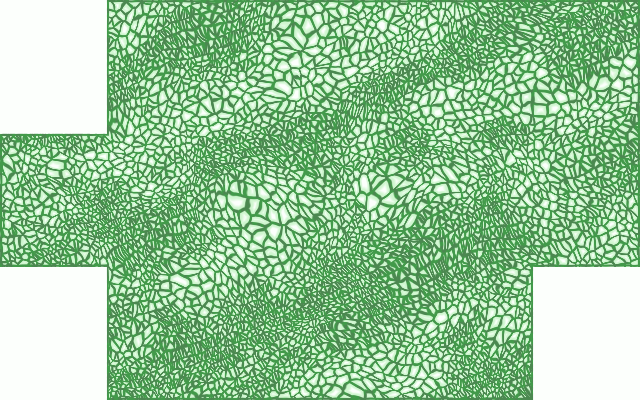
A Shadertoy shader for this pattern:

```glsl
// A stepped sheet filled with a net of fine green cells on white.
// Seeds of a Voronoi net lie in rows along a warped, tilted flow; where the
// density field is high a row gets more seeds, so its cells turn long and thin.

const vec3 PAPER = vec3(0.99, 1.0, 0.99);
const vec3 PALE = vec3(0.81, 0.965, 0.81);
const vec3 LEAF = vec3(0.26, 0.605, 0.29);
const vec3 MOSS = vec3(0.295, 0.535, 0.315);

const vec2 CELL = vec2(0.0195, 0.0245);  // grid step along and across a row
const float HALF_LINE = 0.0027;
const float TILT = 0.42;

vec2 hash22(vec2 p) {
    vec3 q = fract(p.xyx * vec3(0.1031, 0.1030, 0.0973));
    q += dot(q, q.yzx + 33.33);
    return fract((q.xx + q.yz) * q.zy);
}

// Smooth value noise with two independent channels
vec2 noise2(vec2 p) {
    vec2 i = floor(p), f = fract(p);
    f = f * f * (3.0 - 2.0 * f);
    return mix(mix(hash22(i), hash22(i + vec2(1, 0)), f.x),
               mix(hash22(i + vec2(0, 1)), hash22(i + vec2(1, 1)), f.x), f.y);
}

vec2 warp(vec2 p, float freq, float amount) {
    return p + amount * (noise2(p * freq + 40.0) - 0.5);
}

// Crowding of the rows: diagonal bands broken up by streaks and patches
float crowding(vec2 p) {
    float band = 0.5 + 0.5 * cos(6.2832 * (p.y - 0.25) / 0.37);
    float streak = noise2(p * vec2(3.5, 13.0) + 20.0).x;
    float patches = noise2(p * 9.0 + 70.0).y;
    float calm = smoothstep(0.38, 0.58, p.y);
    return 0.22 * band + 0.48 * streak + 0.3 * patches - 0.15 * calm;
}

// Number of seeds in a grid cell, 0 to 3
int seedCount(vec2 cell) {
    float m = smoothstep(0.34, 0.64, crowding((cell + 0.5) * CELL));
    vec2 r = hash22(cell + 311.0);
    if (r.y < 0.13 * (1.0 - m)) return 0;
    return 1 + int(min(2.0, 1.9 * m + 1.1 * r.x));
}

vec2 seedPoint(vec2 cell, int k, int n) {
    vec2 r = hash22(cell + 57.0 * float(k + 1)) - 0.5;
    float x = (float(k) + 0.5 + 0.85 * r.x) / float(n);
    float y = 0.5 + r.y * (n > 2 ? 0.35 : 0.9);
    return (cell + vec2(x, y)) * CELL;
}

// Distance to the nearest wall between Voronoi cells
float netDistance(vec2 p) {
    vec2 home = floor(p / CELL);
    vec2 nearest = vec2(9.0);
    for (int j = -2; j <= 2; j++)
    for (int i = -2; i <= 2; i++) {
        vec2 cell = home + vec2(i, j);
        int n = seedCount(cell);
        for (int k = 0; k < n; k++) {
            vec2 s = seedPoint(cell, k, n) - p;
            if (dot(s, s) < dot(nearest, nearest)) nearest = s;
        }
    }
    float wall = 1.0;
    for (int j = -2; j <= 2; j++)
    for (int i = -2; i <= 2; i++) {
        vec2 cell = home + vec2(i, j);
        int n = seedCount(cell);
        for (int k = 0; k < n; k++) {
            vec2 s = seedPoint(cell, k, n) - p;
            vec2 gap = s - nearest;
            if (dot(gap, gap) > 1e-8)
                wall = min(wall, dot(0.5 * (s + nearest), normalize(gap)));
        }
    }
    return wall;
}

float box(vec2 p, vec2 lo, vec2 hi) {
    vec2 d = abs(p - 0.5 * (lo + hi)) - 0.5 * (hi - lo);
    return length(max(d, 0.0)) + min(max(d.x, d.y), 0.0);
}

// Signed distance to the stepped sheet, w is the canvas width
float sheet(vec2 p, float w) {
    float trunk = box(p, vec2(w / 6.0, 0.0), vec2(w * 5.0 / 6.0, 1.0));
    float arm = box(p, vec2(0.0, 0.333), vec2(w, 0.666));
    float head = box(p, vec2(w / 6.0, 0.333), vec2(w, 1.0));
    return min(trunk, min(arm, head));
}

void mainImage(out vec4 fragColor, in vec2 fragCoord) {
    vec2 p = fragCoord / iResolution.y;
    float soft = max(0.45 / iResolution.y, 0.0012);

    // Tilted flow, bent at three scales
    float c = cos(TILT), s = sin(TILT);
    vec2 flow = vec2(c * p.x + s * p.y, c * p.y - s * p.x);
    flow = warp(warp(warp(flow, 4.0, 0.07), 12.0, 0.03), 72.0, 0.0065);

    // Net walls, closed by a slightly wavy outline
    float edge = sheet(p, iResolution.x / iResolution.y);
    float ripple = 0.002 * (noise2(p * 70.0).x - 0.5);
    float wall = min(netDistance(flow), abs(edge + 0.003 + ripple));
    float line = 1.0 - smoothstep(HALF_LINE - soft, HALF_LINE + soft, wall);

    // Colours: mottled green lines, cells brighter towards the middle
    vec3 ink = mix(LEAF, MOSS, smoothstep(0.4, 0.6, noise2(p * 110.0).y));
    vec3 fill = mix(PALE, PAPER, smoothstep(0.0045, 0.011, wall));
    vec3 col = mix(fill, ink, line);
    col = mix(col, PAPER, smoothstep(-0.5 * soft, 0.5 * soft, edge));
    fragColor = vec4(col, 1.0);
}
```
